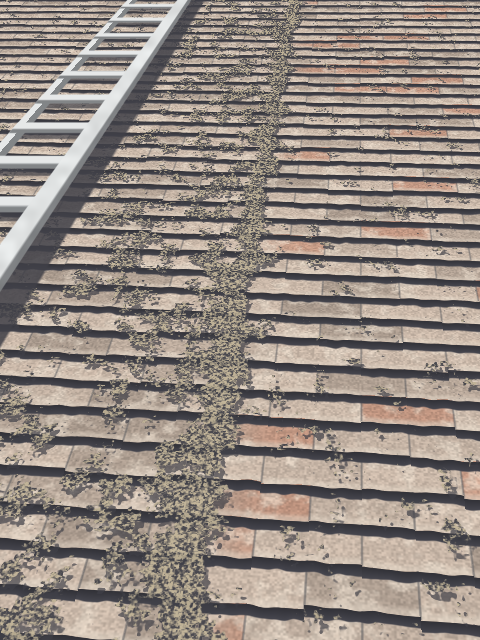
Give the GLSL for this texture, as a Shadertoy shader.

```glsl
// Sunlit tiled roof in perspective, with moss debris along a seam and a metal ladder.
const vec3 SHADOW = vec3(0.25, 0.25, 0.28);
const vec3 DARK_MOSS = vec3(0.38, 0.38, 0.39);
const vec3 METAL_SHADE = vec3(0.51, 0.52, 0.53);
const vec3 CLAY_DARK = vec3(0.66, 0.60, 0.55);
const vec3 CLAY = vec3(0.79, 0.72, 0.66);
const vec3 CLAY_PALE = vec3(0.89, 0.84, 0.78);
const vec3 CLAY_RED = vec3(0.77, 0.57, 0.48);
const vec3 METAL = vec3(0.90, 0.91, 0.91);
const float HORIZON = 0.533;    // distance of the vanishing point above the top
const float ROW_SCALE = 29.9;   // course count over depth
const float VANISH_X = 0.56;
const float TILE_WIDTH = 0.122;
const float SEAM = -0.188;

float hash(vec2 p) {
    vec3 q = fract(p.xyx * 0.1031);
    q += dot(q, q.yzx + 33.33);
    return fract((q.x + q.y) * q.z);
}

float noise(vec2 p) {
    vec2 i = floor(p), f = fract(p);
    f = f * f * (3.0 - 2.0 * f);
    return mix(mix(hash(i), hash(i + vec2(1, 0)), f.x),
               mix(hash(i + vec2(0, 1)), hash(i + vec2(1, 1)), f.x), f.y);
}

float fbm(vec2 p) {
    float sum = 0.0, amp = 0.5;
    for (int i = 0; i < 4; i++) {
        sum += amp * noise(p);
        p = mat2(1.6, 1.2, -1.2, 1.6) * p + 7.3;
        amp *= 0.5;
    }
    return sum;
}

// Antialiased band: 1 where |x| < halfWidth
float band(float x, float halfWidth, float blur) {
    return 1.0 - smoothstep(-blur, blur, abs(x) - halfWidth);
}

// Column coordinate in running bond: every other course shifts by half a tile
float bond(float u, float row) {
    return (u + 0.118) / TILE_WIDTH + 0.5 * mod(row, 2.0);
}

// Moss cover: a ragged seam plus clumps scattered to its left
float debris(vec2 ground, float u, float depth) {
    float wobble = 0.02 * (noise(vec2(ground.y * 2.0, 3.0)) - 0.5);
    float off = (u - SEAM + wobble) / mix(0.016, 0.034, depth);
    float seam = 0.42 * exp(-off * off);
    float left = (1.0 - smoothstep(-0.21, -0.16, u)) * smoothstep(-0.75, -0.22, u);
    float cover = fbm(ground * 4.5) + 0.25 * (noise(ground * 30.0) - 0.5);
    return smoothstep(0.60, 0.68, cover + seam + left * 0.17 - 0.07);
}

vec3 tiles(float u, float r, float depth, vec2 ground, float rowPx, float colPx) {
    // Each lip sits slightly high or low
    float edge = floor(r + 0.5);
    float lipTile = floor(bond(u, edge - 1.0));
    r += 0.12 * (hash(vec2(lipTile, edge)) - 0.5) + 0.05 * (noise(vec2(u * 60.0, edge)) - 0.5);
    float row = floor(r), f = r - row;
    float column = bond(u, row);
    vec2 id = vec2(floor(column), row);
    // Clay tint, grain and lichen blotches
    vec3 col = mix(CLAY_DARK, CLAY, smoothstep(0.0, 0.6, hash(id + 5.0)));
    col = mix(col, CLAY_RED, 0.75 * step(0.86, hash(id + 19.0)) * smoothstep(-0.2, -0.1, u));
    col = mix(col, CLAY_PALE, 0.6 * smoothstep(0.45, 0.7, fbm(ground * 6.0 + 40.0)));
    col *= 0.90 + 0.2 * noise(ground * 45.0);
    col = mix(col, CLAY_PALE, 0.5 * smoothstep(0.78, 0.95, f));
    // Joints between neighbours, then the shadow below the upper course
    float joint = band(fract(column + 0.5) - 0.5, 0.010, colPx);
    col = mix(col, DARK_MOSS, joint * 0.6);
    float reach = mix(0.43, 0.25, depth) + 0.06 * (noise(vec2(u * 90.0, row)) - 0.5);
    float shade = (1.0 - smoothstep(reach - rowPx, reach + rowPx, f)) * smoothstep(0.0, rowPx, f);
    return mix(col, SHADOW * (0.75 + 0.35 * f / reach), shade);
}

vec3 addLadder(vec3 col, float x, float d, float px) {
    float right = x - (0.288 - 0.69 * d), left = x - (0.207 - 0.87 * d);
    float rightHalf = 0.011 + 0.035 * d, leftHalf = 0.008 + 0.022 * d;
    // Shadow thrown on the roof
    col = mix(col, SHADOW, 0.85 * band(right - 1.9 * rightHalf, rightHalf, 2.0 * px));
    // Rungs foreshorten faster than the roof
    float n = 5.918 / (d + 0.3385);
    float rung = fract(n + 0.5) - 0.5;
    float blur = px * n / (d + 0.3385);
    float span = smoothstep(-px, px, left + leftHalf) * smoothstep(-px, px, -right);
    col = mix(col, SHADOW, 0.7 * span * band(rung + 0.25, 0.10, blur));
    vec3 rungCol = mix(METAL_SHADE, METAL, smoothstep(-0.08, 0.0, rung));
    // Rails, each with a shaded side
    vec3 railCol = mix(METAL, METAL_SHADE, smoothstep(0.35, 0.6, right / rightHalf));
    col = mix(col, mix(METAL, METAL_SHADE, step(0.0, left)), band(left, leftHalf, px));
    col = mix(col, rungCol, span * band(rung, 0.17, blur));
    return mix(col, railCol * (0.93 + 0.1 * noise(vec2(x, d) * 60.0)), band(right, rightHalf, px));
}

void mainImage(out vec4 fragColor, in vec2 fragCoord) {
    float px = 1.0 / iResolution.y;
    float x = fragCoord.x / iResolution.x * 0.75, d = 1.0 - fragCoord.y * px;
    // Roof plane: u runs across, r counts courses downward
    float z = d + HORIZON;
    float tilted = d * (1.0 - 0.09 * (x - 0.375)) + HORIZON;
    float u = (x - VANISH_X) / z, r = 0.29 - ROW_SCALE / tilted;
    vec2 ground = vec2(u / TILE_WIDTH, r * 0.45);
    vec3 col = tiles(u, r, d, ground, ROW_SCALE / (z * z) * px, px / (z * TILE_WIDTH));
    // Moss with a short shadow and crumbly light
    float moss = debris(ground, u, d);
    float mossShadow = debris(ground - vec2(0.05, 0.09), u - 0.006, d);
    col = mix(col, SHADOW, 0.7 * mossShadow * (1.0 - moss));
    float crumb = 0.6 * noise(ground * 38.0) + 0.4 * noise(ground * 75.0);
    vec3 mossCol = mix(SHADOW, CLAY * vec3(0.96, 0.98, 0.90), smoothstep(0.22, 0.75, crumb));
    col = mix(col, mossCol, moss * 0.92);
    fragColor = vec4(addLadder(col, x, d, px), 1.0);
}
```
